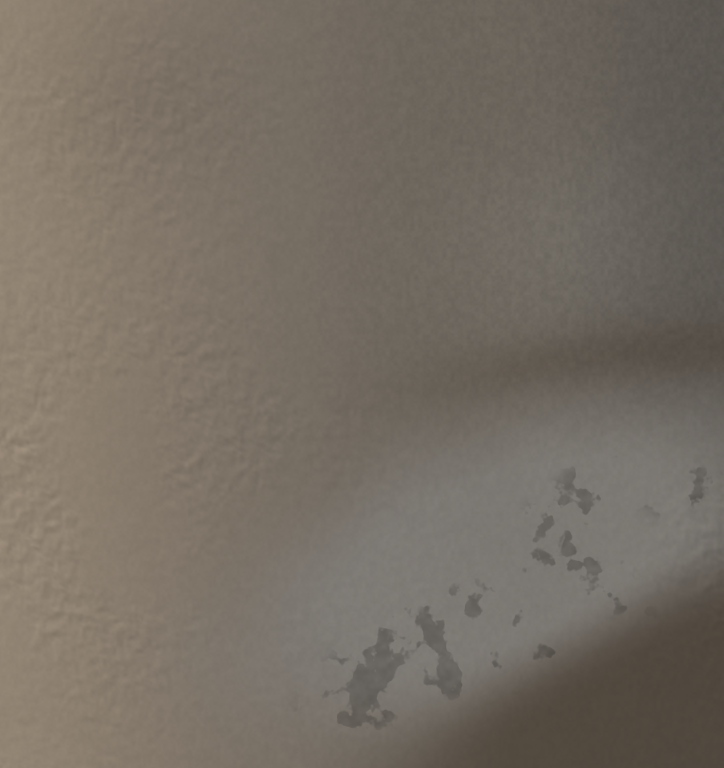
A WebGL 1 fragment shader for this texture:

```glsl
precision highp float;
// Weathered plaster wall: warm light from the left, cool sheen, worn relief and dark flakes.

uniform vec2 u_resolution;

#define WARM_EDGE   vec3(0.575, 0.520, 0.453)
#define WARM_MID    vec3(0.490, 0.449, 0.402)
#define NEUTRAL     vec3(0.422, 0.396, 0.362)
#define SHADE_EDGE  vec3(0.358, 0.340, 0.318)
#define COOL_SHEEN  vec3(0.490, 0.474, 0.453)
#define DEEP_BROWN  vec3(0.305, 0.268, 0.228)
#define RELIEF_FREQ 82.0
#define RELIEF_GAIN 0.12
#define GRAIN_FREQ  190.0
#define GRAIN_GAIN  0.034
#define FLAKE_FREQ  34.0
#define FLAKE_DEPTH 0.17

float hash(vec2 p) {
  vec3 q = fract(vec3(p.xyx) * 0.1031);
  q += dot(q, q.yzx + 33.33);
  return fract((q.x + q.y) * q.z);
}

float noise(vec2 p) {
  vec2 i = floor(p);
  vec2 f = fract(p);
  f = f * f * (3.0 - 2.0 * f);
  return mix(mix(hash(i), hash(i + vec2(1.0, 0.0)), f.x),
             mix(hash(i + vec2(0.0, 1.0)), hash(i + vec2(1.0, 1.0)), f.x), f.y);
}

float fbm(vec2 p) {
  float sum = 0.0;
  float gain = 0.5;
  for (int i = 0; i < 4; i++) {
    sum += gain * noise(p);
    p = mat2(1.6, 1.2, -1.2, 1.6) * p + 17.3;
    gain *= 0.5;
  }
  return sum / 0.9375;
}

// Soft elliptical spot, tilted by an angle in radians.
float spot(vec2 p, vec2 centre, vec2 radius, float angle) {
  float c = cos(angle);
  float s = sin(angle);
  vec2 d = p - centre;
  d = vec2(c * d.x + s * d.y, c * d.y - s * d.x) / radius;
  return exp(-dot(d, d));
}

float plasterHeight(vec2 p) {
  vec2 q = p * RELIEF_FREQ;
  q += 0.8 * vec2(noise(q * 0.6), noise(q * 0.6 + 41.0));
  return 0.65 * noise(q) + 0.35 * noise(q * 2.1 + 9.0);
}

// Broad illumination: a sideways ramp, a cool sheen and brown shadows.
vec3 wallLight(vec2 uv) {
  float cloud = fbm(uv * 4.0 + 3.0) - 0.5;
  float x = uv.x + 0.09 * cloud;
  vec3 col = mix(WARM_EDGE, WARM_MID, smoothstep(-0.06, 0.36, x));
  col = mix(col, NEUTRAL, smoothstep(0.24, 0.64, x));
  col = mix(col, SHADE_EDGE, smoothstep(0.66, 1.02, x));
  col += 0.035 * spot(uv, vec2(0.79, 0.69), vec2(0.17, 0.13), 0.2) * vec3(0.9, 1.0, 1.05);
  col *= 1.0 - 0.06 * spot(uv, vec2(0.2, 0.87), vec2(0.15, 0.12), 0.0);

  float bandY = 0.49 + 0.055 * smoothstep(0.4, 1.0, uv.x);
  float band = exp(-pow((uv.y - bandY) / 0.04, 2.0)) * smoothstep(0.4, 0.95, uv.x);
  col = mix(col, DEEP_BROWN, 0.5 * band);

  float sheen = spot(uv, vec2(0.70, 0.27), vec2(0.40, 0.17), 0.36);
  col = mix(col, COOL_SHEEN, smoothstep(0.12, 0.72, sheen + 0.15 * cloud));

  float corner = uv.y - 0.02 - 0.24 * smoothstep(0.45, 1.08, uv.x);
  float shadow = (1.0 - smoothstep(-0.07, 0.06, corner)) * smoothstep(0.42, 0.72, uv.x);
  col = mix(col, DEEP_BROWN, 0.85 * shadow);
  return col * (1.0 + 0.06 * cloud);
}

// Rough plaster on the left and at the right rim, broken into patches.
float reliefMask(vec2 uv) {
  float rough = spot(uv, vec2(0.16, 0.36), vec2(0.27, 0.29), -0.5);
  rough += 0.6 * spot(uv, vec2(0.17, 0.86), vec2(0.19, 0.13), 0.0);
  rough += 0.7 * spot(uv, vec2(1.0, 0.26), vec2(0.09, 0.16), 0.0);
  return 0.1 + rough * smoothstep(0.28, 0.62, fbm(uv * 7.0 + 23.0));
}

// Ragged dark flakes gathered along two slanted streaks in the sheen.
float flakeMask(vec2 uv, vec2 p) {
  float zone = spot(uv, vec2(0.56, 0.14), vec2(0.13, 0.055), 0.55);
  zone += 0.8 * spot(uv, vec2(0.68, 0.14), vec2(0.10, 0.035), 0.1);
  zone += 0.8 * spot(uv, vec2(0.76, 0.30), vec2(0.10, 0.035), 0.95);
  zone += 0.8 * spot(uv, vec2(0.82, 0.26), vec2(0.08, 0.03), -0.7);
  zone += 0.45 * spot(uv, vec2(0.93, 0.37), vec2(0.10, 0.05), -0.3);
  float ragged = fbm(p * FLAKE_FREQ) + 0.25 * min(zone, 1.0);
  return smoothstep(0.70, 0.78, ragged) * smoothstep(0.05, 0.4, zone);
}

void main() {
  vec2 uv = gl_FragCoord.xy / u_resolution;
  vec2 p = gl_FragCoord.xy / u_resolution.y;
  vec3 col = wallLight(uv);

  vec2 toLight = vec2(-0.0022, 0.0030);
  float slope = plasterHeight(p - toLight) - plasterHeight(p + toLight);
  col *= 1.0 + RELIEF_GAIN * 1.5 * slope * reliefMask(uv);

  float grain = noise(p * vec2(1.0, 0.75) * GRAIN_FREQ) + 0.6 * noise(p * GRAIN_FREQ * 1.9) - 0.8;
  float grainMask = mix(0.55, 1.25, smoothstep(0.25, 0.8, uv.x) * smoothstep(0.35, 0.6, uv.y));
  col *= 1.0 + GRAIN_GAIN * 1.6 * grain * grainMask;

  col *= 1.0 - FLAKE_DEPTH * flakeMask(uv, p) * (0.75 + 0.5 * noise(p * 120.0));
  gl_FragColor = vec4(col, 1.0);
}
```
